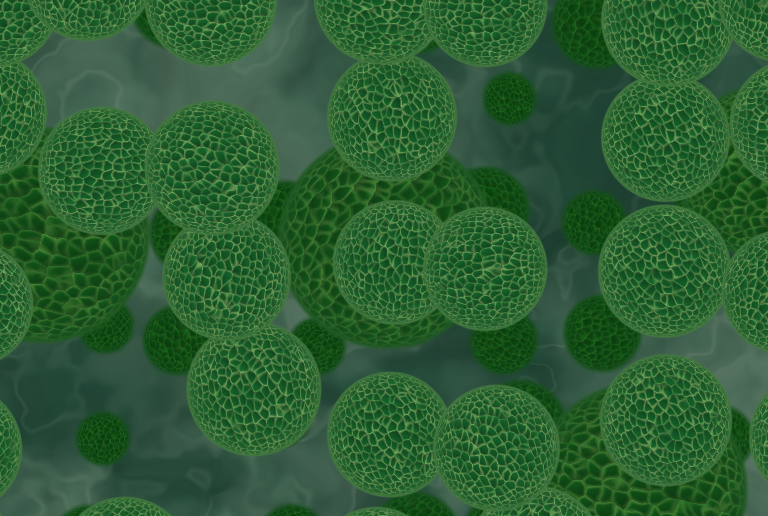
Write a Shadertoy shader that draws this pattern.

```glsl
struct Layer {
    float spacing, minRadius, maxRadius, density, blur, cells, ridgeWidth;
    vec3 valley, ridge, rim;
};

vec2 hash22(vec2 p) {
    vec3 q = fract(p.xyx * vec3(0.1031, 0.1030, 0.0973));
    q += dot(q, q.yzx + 33.33);
    return fract((q.xx + q.yz) * q.zy);
}

float noise(vec2 p) {
    vec2 i = floor(p), f = fract(p);
    f = f * f * (3.0 - 2.0 * f);
    return mix(mix(hash22(i).x, hash22(i + vec2(1, 0)).x, f.x),
               mix(hash22(i + vec2(0, 1)).x, hash22(i + vec2(1, 1)).x, f.x), f.y);
}

float fbm(vec2 p) {
    float sum = 0.0, amp = 0.5;
    for (int i = 0; i < 4; i++) {
        sum += amp * noise(p);
        p = mat2(1.6, 1.2, -1.2, 1.6) * p + 7.3;
        amp *= 0.5;
    }
    return sum / 0.9375;
}

// x: gap between the two nearest seeds, y: slope inside the cell
vec2 voronoi(vec2 p) {
    vec2 cell = floor(p), nearest = vec2(0);
    float first = 8.0, second = 8.0;
    for (int j = -1; j <= 1; j++)
    for (int i = -1; i <= 1; i++) {
        vec2 c = cell + vec2(i, j);
        vec2 d = c + 0.1 + 0.8 * hash22(c) - p;
        float dist = length(d);
        if (dist < first) { second = first; first = dist; nearest = d; }
        else second = min(second, dist);
    }
    return vec2(second - first, dot(nearest, vec2(0.6, -0.8)));
}

// Surface of a wrinkled ball, d in units of its radius
vec3 ballColour(vec2 d, vec2 seed, Layer l) {
    float r = clamp(length(d), 0.001, 0.999);
    float facing = sqrt(1.0 - r * r);
    float turn = 6.2832 * seed.x;
    vec2 q = mat2(cos(turn), sin(turn), -sin(turn), cos(turn)) * d * asin(r) / r;
    q = q * l.cells * vec2(0.85, 1.1) + 40.0 + 90.0 * seed;
    q += 0.35 * vec2(noise(q * 1.3), noise(q * 1.3 + 19.0));
    vec2 v = voronoi(q);
    float ridge = 1.0 - smoothstep(0.0, l.ridgeWidth, v.x);
    ridge *= 0.45 + 0.75 * noise(q * 0.9 + 5.0);
    ridge = mix(0.35, ridge, smoothstep(0.08, 0.4, facing));
    vec3 colour = mix(l.valley, l.ridge, clamp(ridge, 0.0, 1.0));
    colour *= 1.0 + 0.3 * v.y * smoothstep(0.1, 0.5, facing);
    return mix(colour, l.rim, 0.75 * pow(1.0 - facing, 1.8));
}

// Jittered grid of balls, painted in a fixed order
vec3 drawLayer(vec3 colour, vec2 p, Layer l) {
    vec2 cell = floor(p / l.spacing);
    for (int j = -1; j <= 1; j++)
    for (int i = -1; i <= 1; i++) {
        vec2 c = cell + vec2(i, j);
        vec2 place = hash22(c + 31.7), kind = hash22(c + 87.1);
        if (kind.x > l.density) continue;
        float radius = mix(l.minRadius, l.maxRadius, kind.y);
        vec2 d = (p - (c + 0.5 + 0.46 * (place - 0.5)) * l.spacing) / radius;
        float edge = (l.blur + 0.8 / iResolution.y) / radius;
        float cover = 1.0 - smoothstep(1.0 - edge, 1.0 + edge, length(d));
        if (cover > 0.0) colour = mix(colour, ballColour(d, place, l), cover);
    }
    return colour;
}

// Soft grey-green tissue with pale veins
vec3 tissue(vec2 p) {
    vec2 warp = vec2(fbm(p * 5.0), fbm(p * 5.0 + 23.0));
    float tone = smoothstep(0.25, 0.62, fbm(p * 2.6 + warp * 0.8 + 3.0));
    float line = abs(2.0 * noise(p * 8.0 + warp * 5.0) - 1.0);
    float vein = 1.0 - smoothstep(0.0, 0.28, line);
    vec3 colour = mix(vec3(0.12, 0.26, 0.20), vec3(0.29, 0.41, 0.34), tone);
    colour *= 0.86 + 0.28 * fbm(p * 12.0 + warp * 4.0);
    return mix(colour, vec3(0.38, 0.49, 0.41), 0.45 * vein * (0.35 + 0.65 * tone));
}

void mainImage(out vec4 fragColor, in vec2 fragCoord) {
    vec2 p = fragCoord / iResolution.y;
    vec3 colour = tissue(p);

    // Small dark balls far away
    colour = drawLayer(colour, p + 5.13, Layer(0.2, 0.042, 0.09, 0.82, 0.006, 5.0, 0.6,
        vec3(0.04, 0.26, 0.06), vec3(0.10, 0.33, 0.09), vec3(0.10, 0.32, 0.13)));
    // Large blurred balls
    colour = drawLayer(colour, p + vec2(9.37, 3.21), Layer(0.58, 0.16, 0.21, 0.72, 0.004, 7.5, 0.5,
        vec3(0.055, 0.28, 0.08), vec3(0.22, 0.42, 0.17), vec3(0.14, 0.36, 0.16)));
    // Sharp balls in front
    colour = drawLayer(colour, p + vec2(2.08, 7.45), Layer(0.268, 0.12, 0.131, 0.87, 0.0005, 7.5, 0.38,
        vec3(0.07, 0.33, 0.14), vec3(0.37, 0.54, 0.30), vec3(0.32, 0.51, 0.28)));

    fragColor = vec4(colour, 1.0);
}
```
